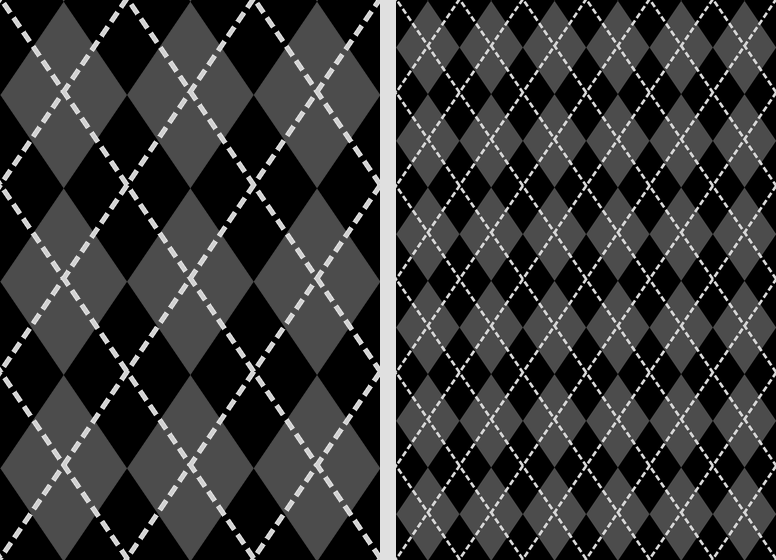
Left, the tile; right, the same tile 2 across and 2 down.
Reproduce this pattern procedurally as a WebGL 2 fragment shader.

```glsl
#version 300 es
precision highp float;
// Argyle: grey diamonds on black, crossed by dashed pale stitch lines.

#define REPEATS 3.0        // diamonds across and down
#define DASHES 13.0        // dashes per diamond along a stitch line
#define DASH_FILL 0.66     // part of each dash period that is drawn
#define DASH_WIDTH 0.040   // in diamond widths
#define DASH_RIM 0.0075    // brighter border inside each dash
#define DASH_PHASE 0.72    // where the first dash sits in its period
#define PHASE_DRIFT 0.10   // dash shift between stitch lines
#define DIAMOND_SHIFT vec2(0.003, -0.009)
#define STITCH_SHIFT vec2(0.003, 0.009)

uniform vec2 u_resolution;
out vec4 fragColor;

const vec3 BLACK = vec3(0.0);
const vec3 GREY = vec3(0.30);
const vec3 DASH_CORE = vec3(0.82);
const vec3 DASH_EDGE = vec3(0.92);

float hash(vec2 p) {
    return fract(sin(dot(p, vec2(12.99, 78.23))) * 4375.5);
}

// Coverage of a shape from its signed distance, smoothed over one pixel.
float cover(float dist, float pixel) {
    return clamp(0.5 - dist / pixel, 0.0, 1.0);
}

// Signed distance to the dashes on one family of diagonals.
// slope is +1 or -1; aspect is the height of a cell over its width.
float dashDistance(vec2 cell, float slope, float aspect) {
    float across = cell.x + slope * cell.y;
    float line = floor(across + 0.5);
    float offset = across - line;

    // Foot of the perpendicular gives square dash ends.
    float diagonal = sqrt(1.0 + aspect * aspect);
    float along = cell.x - offset * aspect * aspect / (diagonal * diagonal);

    // The line index wraps, so the drift continues over the canvas edges.
    float drift = PHASE_DRIFT * (hash(vec2(mod(line, REPEATS), slope)) - 0.5);
    float period = fract(along * DASHES - DASH_PHASE + drift + 0.5) - 0.5;

    vec2 pos = vec2(period * diagonal / DASHES, offset * aspect / diagonal);
    vec2 halfSize = 0.5 * vec2(DASH_FILL * diagonal / DASHES, DASH_WIDTH);
    vec2 q = abs(pos) - halfSize;
    return length(max(q, 0.0)) + min(max(q.x, q.y), 0.0);
}

void main() {
    vec2 cell = gl_FragCoord.xy / u_resolution * REPEATS;
    float aspect = u_resolution.y / u_resolution.x;
    float pixel = REPEATS / u_resolution.x;

    // Diamonds
    vec2 d = abs(fract(cell - DIAMOND_SHIFT) - 0.5);
    float diamond = (d.x + d.y - 0.5) * aspect / sqrt(1.0 + aspect * aspect);
    vec3 color = mix(BLACK, GREY, cover(diamond, pixel));

    // Stitches
    vec2 s = cell - STITCH_SHIFT;
    float dash = min(dashDistance(s, 1.0, aspect), dashDistance(s, -1.0, aspect));
    vec3 dashColor = mix(DASH_EDGE, DASH_CORE, cover(dash + DASH_RIM, pixel));
    color = mix(color, dashColor, cover(dash, pixel));

    fragColor = vec4(color, 1.0);
}
```
